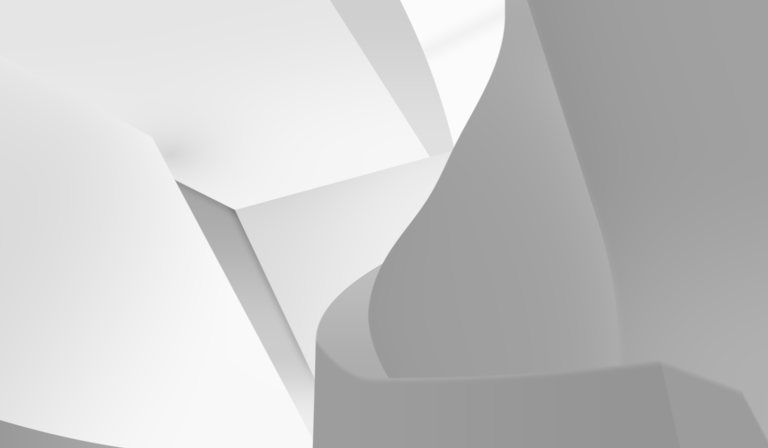
Reproduce this background procedurally as a Shadertoy shader.

```glsl
// Pale architectural interior: folded white planes on the left, a sweeping
// grey curved wall and balcony on the right. Planes are painted back to front,
// each masked by signed edges (lines or curves) and shaded by soft gradients.

// Signed distance to the line a-b; positive below it when a-b runs rightward.
float below(vec2 p, vec2 a, vec2 b) {
    vec2 d = normalize(b - a);
    return d.x * (p.y - a.y) - d.y * (p.x - a.x);
}

// Antialiased coverage, about one pixel wide at any canvas size.
float cover(float d) {
    float w = 4.48 / iResolution.y;
    return smoothstep(-w, w, d);
}

// Soft thin line along an edge.
float seam(float d, float width) {
    return exp(-d * d / (width * width));
}

// Horizontal position of the tower's S-shaped left edge.
float towerLeft(float y) {
    float bulge = 0.12 * exp(-pow((y - 2.0) / 0.5, 2.0));
    float flare = 0.45 * pow(max(y - 3.1, 0.0), 2.0);
    return 5.05 - 1.37 * smoothstep(0.15, 3.2, y) + bulge + flare;
}

float towerRight(float y) {
    return 5.27 + 0.32 * y - 0.12 * pow(max(y - 2.2, 0.0), 2.0);
}

// Height of the balcony rim: rounded left end, gentle rise, two right facets.
float balconyRim(float x) {
    float roundEnd = 0.38 * pow(clamp(1.0 - (x - 3.16) / 0.6, 0.0, 1.0), 2.0);
    float rise = 0.024 * pow(max(x - 3.9, 0.0), 2.0);
    float facets = max(3.6 + 0.378 * (x - 6.6), 3.91 + 1.88 * (x - 7.42));
    return max(3.78 - roundEnd - rise, facets);
}

void mainImage(out vec4 fragColor, in vec2 fragCoord) {
    // Canvas spans 7.68 by 4.48 units, y measured down from the top.
    vec2 uv = fragCoord / iResolution.xy;
    vec2 p = vec2(7.68 * uv.x, 4.48 * (1.0 - uv.y));

    // Ceiling plane with a shaded inner corner.
    float tone = 0.9 + 0.065 * smoothstep(0.1, 1.8, p.y + 0.15 * (p.x - 2.0));
    tone -= 0.13 * exp(-2.6 * length((p - vec2(1.7, 1.55)) * vec2(0.8, 1.3)));

    // Beam and bright window beyond it.
    float beam = -below(p, vec2(3.3, 0.0), vec2(4.3, 1.57));
    tone = mix(tone, 0.81 + 0.07 * smoothstep(0.0, 1.5, p.y), cover(beam));
    float window = (p.x - 4.0 - 0.5 * p.y + 0.09 * p.y * p.y) * 0.92;
    float streak = seam(below(p, vec2(4.3, 0.5), vec2(4.9, 0.2)), 0.09);
    tone = mix(tone, 0.985 - 0.035 * streak, cover(window));

    // Middle wall, meeting the ceiling at a fold.
    vec2 corner = vec2(2.35, 2.1);
    float fold = below(p, corner, vec2(4.3, 1.57));
    float recess = below(p, corner, vec2(3.13, 3.75));
    float middle = 0.865 + 0.07 * smoothstep(2.5, 4.3, p.x + 0.25 * (p.y - 2.0));
    middle -= 0.03 * exp(-5.0 * max(fold, 0.0));
    tone = mix(tone, middle, cover(min(fold, -recess)));

    // Dark recessed strip, fading to light at its foot.
    float stripTop = below(p, vec2(1.75, 1.8), corner);
    float strip = mix(0.66, 0.8, smoothstep(1.9, 3.5, p.y));
    strip = mix(strip, 0.93, smoothstep(3.5, 4.25, p.y));
    strip -= 0.1 * seam(recess, 0.05) * smoothstep(4.0, 3.4, p.y);
    strip -= 0.08 * seam(stripTop, 0.05);
    tone = mix(tone, strip, cover(min(stripTop, recess)));

    // Left wall, brightening toward its lower right.
    float leftTop = below(p, vec2(0.0, 0.55), vec2(1.52, 1.37));
    float leftSide = below(p, vec2(1.52, 1.37), vec2(3.0, 4.15));
    float leftWall = 0.85 + 0.12 * smoothstep(0.0, 2.7, 0.8 * p.x + 0.5 * (p.y - 2.0));
    leftWall += 0.06 * exp(-1.6 * max(leftTop, 0.0));
    tone = mix(tone, leftWall, cover(min(leftTop, leftSide)));

    // Dark curve in the lower left corner.
    float corniche = p.y - 4.2 - 0.3 * p.x + 0.06 * p.x * p.x;
    tone = mix(tone, 0.6 + 0.05 * p.x, cover(corniche));

    // Inner ribbon of the balcony.
    float ribbon = p.x - 3.16 - 1.14 * pow(max(3.4 - p.y, 0.0), 2.0);
    float ribbonTone = 0.74 - 0.06 * smoothstep(2.7, 3.7, p.y);
    tone = mix(tone, ribbonTone, cover(0.75 * ribbon));

    // Curved tower with a lighter right rim.
    float fromLeft = (p.x - towerLeft(p.y)) * 0.86;
    float fromRight = (p.x - towerRight(p.y)) * 0.95;
    float tower = 0.62 + 0.06 * exp(-1.2 * p.y);
    tower += 0.055 * exp(2.2 * min(fromRight, 0.0)) * smoothstep(0.0, 1.0, p.y);
    tower -= 0.02 * exp(-3.0 * max(fromLeft, 0.0)) * smoothstep(1.0, 3.0, p.y);
    tone = mix(tone, tower, cover(fromLeft));

    // Right wall, darkest beside the tower and lighter near the balcony.
    float rightWall = 0.635 - 0.05 * exp(-1.3 * max(fromRight, 0.0));
    rightWall += 0.065 * smoothstep(1.4, 3.8, p.y);
    rightWall += 0.02 * seam(fromRight, 0.04);
    tone = mix(tone, rightWall, cover(fromRight));

    // Balcony front, its lit rim and the crease between facets.
    float rim = p.y - balconyRim(p.x);
    float crease = below(p, vec2(6.6, 3.6), vec2(6.8, 4.48));
    float front = 0.615 - 0.03 * smoothstep(3.2, 6.4, p.x);
    front += 0.025 * cover(-crease) + 0.05 * seam(rim, 0.035);
    float leftEnd = p.x - 3.16 + 0.03 * (p.y - 3.4);
    tone = mix(tone, front, cover(min(0.85 * rim, leftEnd)));

    fragColor = vec4(vec3(tone), 1.0);
}
```
